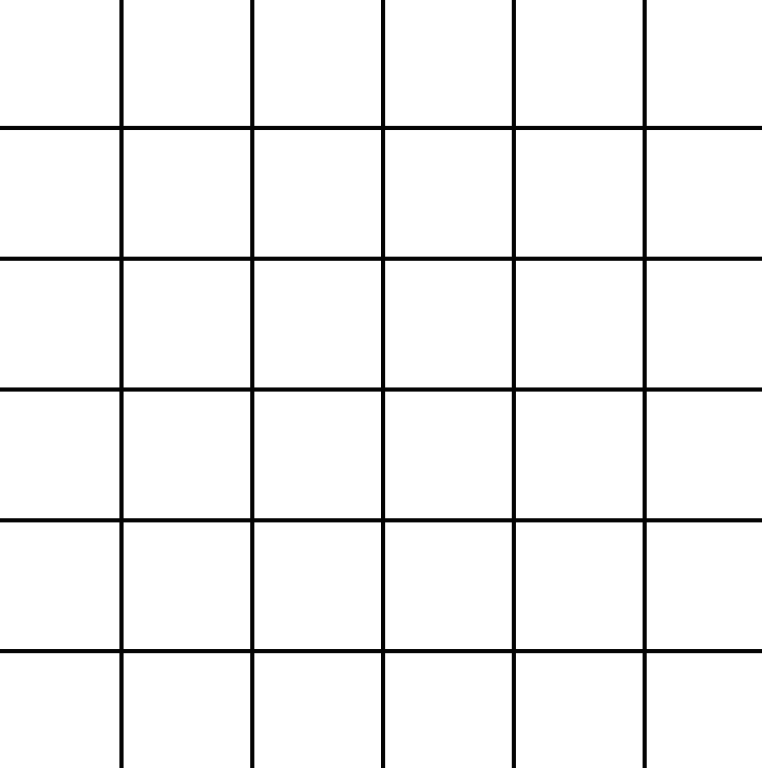
A Shadertoy shader for this pattern:

```glsl
// A plain square grid of thin black rules on white, five lines each way.
// Space is folded around the nearest line on each axis, and the distance
// to that line becomes its antialiased ink coverage.

// Distance on each axis to the nearest line of a grid with the given pitch
vec2 gridLineDistance(vec2 p, float pitch) {
    return abs(fract(p / pitch + 0.5) - 0.5) * pitch;
}

void mainImage(out vec4 fragColor, in vec2 fragCoord) {
    // Canvas heights, measured from the crossing near the middle
    float pixel = 1.0 / iResolution.y;
    vec2 p = (fragCoord - 0.5 * iResolution.xy) * pixel - vec2(0.0027, -0.0072);

    // Box-filtered coverage of vertical (x) and horizontal (y) rules
    vec2 lineDistance = gridLineDistance(p, 0.1703);
    vec2 coverage = clamp((0.0027 - lineDistance) / pixel + 0.5, 0.0, 1.0);
    float ink = 1.0 - (1.0 - coverage.x) * (1.0 - coverage.y);

    vec3 paper = vec3(1.0);
    vec3 black = vec3(0.015);
    fragColor = vec4(mix(paper, black, ink), 1.0);
}
```
